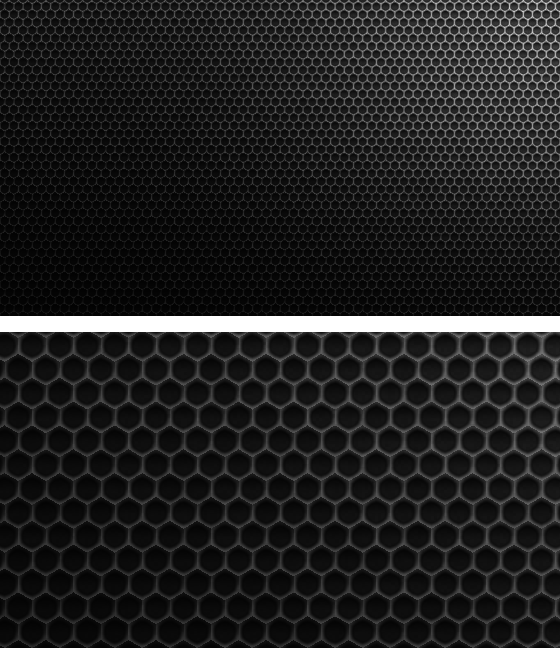
Top, the full canvas; bottom, a detail of the centre.
Reproduce this pattern procedurally as a WebGL 1 fragment shader.

```glsl
precision highp float;

uniform vec2 u_resolution;

// Lengths are in canvas heights, or in hole pitches where noted
const float PITCH = 0.02905;         // spacing of holes along a row
const float ROW_RATIO = 0.8660254;   // row spacing, in pitches
const float TOP_MARGIN = 0.021;      // top edge to first row of holes
const float HOLE_RADIUS = 0.425;     // in pitches
const float EDGE_SOFTNESS = 0.10;    // in pitches
const float HEX_AMOUNT = 0.35;       // 0 = round hole, 1 = hexagonal hole
const float RIM_SHADE_DIM = 0.15;    // upper lip where the sheet is dark
const float RIM_SHADE_BRIGHT = 0.75; // upper lip where the sheet is bright
const float RIM_LIT = 1.02;          // metal facing the light
const vec2 RIM_LIGHT_DIR = vec2(0.30, 0.954);
const float FLOOR_BLACK = 0.004;
const float FLOOR_GAIN = 0.34;
const float FLOOR_FALLOFF = 1.4;
const float AMBIENT = 0.085;
const float TOP_LIGHT = 0.23;
const float GLOW_STRENGTH = 0.46;
const vec2 GLOW_CENTER = vec2(1.02, 0.86);  // in canvas fractions
const vec2 GLOW_SIZE = vec2(0.48, 0.66);
const float CELL_WEAR = 0.12;
const float GRAIN = 0.10;
const float GRAIN_SCALE = 288.0;

float hash21(vec2 p) {
  vec3 q = fract(vec3(p.xyx) * 0.1031);
  q += dot(q, q.yzx + 33.33);
  return fract((q.x + q.y) * q.z);
}

// Center of the nearest hole on one of the two interleaved grids
vec2 nearestCenter(vec2 p, vec2 shift) {
  vec2 period = vec2(1.0, 2.0 * ROW_RATIO);
  return floor((p - shift) / period + 0.5) * period + shift;
}

vec2 hexCenter(vec2 p) {
  vec2 a = nearestCenter(p, vec2(0.0));
  vec2 b = nearestCenter(p, vec2(0.5, ROW_RATIO));
  return distance(p, a) < distance(p, b) ? a : b;
}

// Radius measure of a softly rounded, pointy-top hexagon
float holeRadius(vec2 p) {
  vec2 q = abs(p);
  float hex = max(q.x, dot(q, vec2(0.5, ROW_RATIO)));
  return mix(length(p), hex, HEX_AMOUNT);
}

// Broad light: brighter toward the top, with a glow at upper right
float sheetLight(vec2 uv) {
  vec2 g = (uv - GLOW_CENTER) / GLOW_SIZE;
  return AMBIENT + TOP_LIGHT * pow(uv.y, 1.4) + GLOW_STRENGTH * exp(-dot(g, g));
}

void main() {
  vec2 uv = gl_FragCoord.xy / u_resolution;
  vec2 pos = gl_FragCoord.xy / u_resolution.y;
  float pixel = 1.0 / (u_resolution.y * PITCH);

  // Locate the hole
  vec2 p = (pos - vec2(0.0, 1.0 - TOP_MARGIN)) / PITCH;
  vec2 center = hexCenter(p);
  vec2 local = p - center;
  vec2 cellId = floor(center * vec2(2.0, 1.0 / ROW_RATIO) + 0.5) + 200.0;
  float edge = holeRadius(local) - HOLE_RADIUS;
  float soft = max(EDGE_SOFTNESS, 0.8 * pixel);
  float metalMask = smoothstep(-soft, soft, edge);

  // Slight variation between holes and fine grain
  float wear = 1.0 + CELL_WEAR * (hash21(cellId) - 0.5);
  float grain = 1.0 + GRAIN * (hash21(floor(pos * GRAIN_SCALE)) - 0.5);
  float light = sheetLight(uv) * wear * grain;

  // Beveled rim: lower lips catch the light, upper lips fall dark
  vec2 outward = local / max(length(local), 0.001);
  float facing = 0.5 - 0.5 * dot(outward, RIM_LIGHT_DIR);
  float shade = mix(RIM_SHADE_DIM, RIM_SHADE_BRIGHT, smoothstep(0.05, 0.6, light));
  float metal = light * mix(shade, RIM_LIT, smoothstep(0.05, 0.75, facing));

  // Recessed floor, shadowed under the upper lip and around its edge
  float lipShadow = smoothstep(0.45, -0.15, local.y);
  float edgeShadow = smoothstep(0.02, -0.16, edge);
  float recess = FLOOR_BLACK + FLOOR_GAIN * pow(light, FLOOR_FALLOFF)
    * mix(0.35, 1.0, lipShadow) * mix(0.4, 1.0, edgeShadow);

  gl_FragColor = vec4(vec3(mix(recess, metal, metalMask)), 1.0);
}
```
